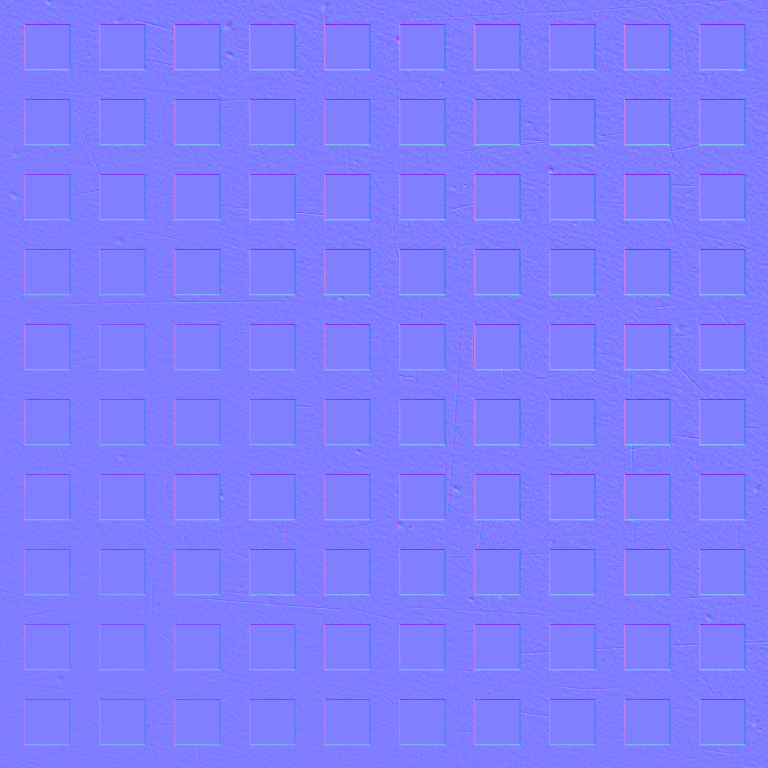
A Shadertoy shader for this texture map:

```glsl
float hash(vec2 p) {
    vec3 q = fract(p.xyx * 0.1031);
    q += dot(q, q.yzx + 33.33);
    return fract((q.x + q.y) * q.z);
}

// Integer mixing gives four independent values per index
vec4 hash4(int n) {
    uvec4 v = uint(n) * 1664525u + uvec4(11u, 5701u, 90217u, 433u);
    v = (v ^ (v >> 15u)) * 73244475u;
    v = (v ^ (v >> 16u)) * 73244475u;
    v ^= v >> 15u;
    return vec4(v & 65535u) / 65536.0;
}

float noise(vec2 p) {
    vec2 i = floor(p), f = fract(p);
    f = f * f * (3.0 - 2.0 * f);
    return mix(mix(hash(i), hash(i + vec2(1, 0)), f.x),
               mix(hash(i + vec2(0, 1)), hash(i + vec2(1, 1)), f.x), f.y);
}

// Fine pitting crossed by brushed streaks
float grainHeight(vec2 p) {
    vec2 tilted = mat2(0.95, 0.3, -0.3, 0.95) * p;
    return 0.6 * noise(p * 310.0) + 0.4 * noise(tilted * vec2(70.0, 290.0))
         + 0.4 * noise(tilted.yx * vec2(80.0, 270.0) + 40.0);
}

vec2 grainSlope(vec2 p) {
    float e = 0.0015;
    float h = grainHeight(p);
    return vec2(h - grainHeight(p + vec2(e, 0)), h - grainHeight(p + vec2(0, e)));
}

// Thin grooves: some long, most short, mainly along the axes
vec2 scratchSlope(vec2 p, float pixel) {
    vec2 slope = vec2(0);
    float width = max(0.0009, 0.55 * pixel);
    for (int i = 0; i < 480; i++) {
        vec4 r = hash4(i * 2 + 1);
        vec4 s = hash4(i * 2 + 2);
        bool isLong = i < 44;
        float halfLength = isLong ? mix(0.06, 0.35, r.z * r.z) : mix(0.006, 0.055, r.z * r.z);
        vec2 q = p - r.xy;
        if (dot(q, q) > halfLength * halfLength * 1.1) continue;
        float spread = isLong ? 0.3 : (s.x < 0.5 ? 0.5 : 2.8);
        float angle = (s.y - 0.5) * spread + (s.z < 0.45 ? 1.5708 : 0.0);
        vec2 dir = vec2(cos(angle), sin(angle));
        vec2 normal = vec2(-dir.y, dir.x);
        float along = dot(q, dir);
        float across = dot(q, normal) + (s.w - 0.5) * along * along * (isLong ? 0.2 : 4.0);
        float t = across / width;
        float fade = 1.0 - smoothstep(0.5, 1.0, abs(along) / halfLength);
        slope -= normal * t * exp(-t * t) * fade * mix(0.2, 0.85, r.w * r.w);
    }
    return slope;
}

// Small irregular chips with raised rims
vec2 dentSlope(vec2 p) {
    vec2 slope = vec2(0);
    for (int i = 0; i < 130; i++) {
        vec4 r = hash4(i + 3001);
        vec2 q = p - r.xy;
        float radius = mix(0.0015, 0.0055, r.z * r.z);
        if (dot(q, q) > 9.0 * radius * radius) continue;
        q.x += (r.w - 0.5) * 1.2 * q.y;
        float t = length(q) / radius * (0.8 + 0.5 * noise(p * 260.0));
        slope -= q / radius * (1.6 - t) * exp(-t * t) * mix(0.4, 1.1, r.w);
    }
    return slope;
}

void mainImage(out vec4 fragColor, in vec2 fragCoord) {
    vec2 uv = fragCoord / iResolution.xy;
    float pixel = 1.0 / iResolution.y;

    // Ten by ten square recesses
    float pitch = 0.09766;
    vec2 grid = (uv - vec2(0.5011, 0.4992)) / pitch + 5.0;
    vec2 cell = clamp(floor(grid), 0.0, 9.0);
    vec2 local = (grid - cell - 0.5) * pitch;
    vec2 box = abs(local) - 0.0295;
    float dist = max(box.x, box.y);
    float plate = smoothstep(-0.5 * pixel, 0.5 * pixel, dist);

    // Wear is heavier toward the upper right and in loose patches
    float heavy = smoothstep(0.1, 1.7, uv.x + uv.y + 0.6 * (noise(uv * 6.0) - 0.5));
    vec2 wear = grainSlope(uv) * mix(0.14, 0.36, heavy) - vec2(0.0, 0.02)
              + (scratchSlope(uv, pixel) + dentSlope(uv)) * mix(0.4, 1.1, heavy);

    // Crisp narrow bevels face into each recess
    float bevel = clamp((0.00065 - abs(dist)) / pixel + 0.5, 0.0, 1.0);
    vec2 inward = box.x > box.y ? vec2(-sign(local.x), 0) : vec2(0, -sign(local.y));
    float steepness = mix(0.4, 0.85, heavy) * mix(0.85, 1.15, noise(uv * 90.0));

    vec2 slope = wear * plate * (1.0 - 0.6 * bevel) + inward * bevel * steepness;
    vec3 normal = normalize(vec3(slope, 1.0));
    fragColor = vec4(normal * 0.5 + 0.5, 1.0);
}
```
